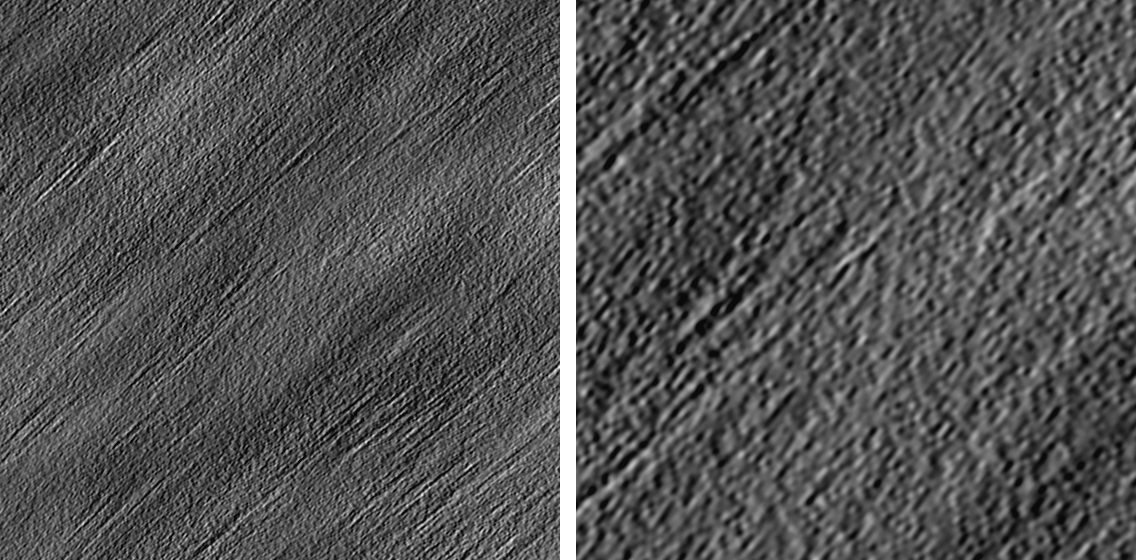
Left: the whole. Right: its middle third, enlarged.
Write a Shadertoy shader that draws this texture.

```glsl
// Dark grey brushed stone: fine embossed grain crossed by diagonal scratches.

const float STROKE_ANGLE = 0.735;
const float GRAIN_TURN = 0.2;
const float RELIEF_STEP = 0.0043;
const float BASE_GREY = 0.326;

float hash(vec2 cell, float seed) {
    uvec3 q = uvec3(ivec3(vec3(cell, seed)));
    uint h = q.x * 1664525u ^ q.y * 22695477u ^ q.z * 69069u;
    h = (h ^ (h >> 16)) * 73244475u;
    h = (h ^ (h >> 15)) * 73244475u;
    h ^= h >> 16;
    return float(h & 65535u) / 65535.0;
}

// One row of smooth signed noise, shifted so that rows never line up.
float rowNoise(float x, float row, float seed) {
    x += 37.0 * hash(vec2(row, 5.0), seed);
    float cell = floor(x);
    float blend = smoothstep(0.0, 1.0, x - cell);
    return 2.0 * mix(hash(vec2(cell, row), seed),
                     hash(vec2(cell + 1.0, row), seed), blend) - 1.0;
}

float noise(vec2 p, float seed) {
    float row = floor(p.y);
    float blend = smoothstep(0.0, 1.0, p.y - row);
    return mix(rowNoise(p.x, row, seed), rowNoise(p.x, row + 1.0, seed), blend);
}

vec2 rotate(vec2 p, float angle) {
    float c = cos(angle), s = sin(angle);
    return vec2(c * p.x + s * p.y, c * p.y - s * p.x);
}

// Surface height: x runs along the strokes, y across them.
float surfaceHeight(vec2 p, float scratchDepth, float grainDepth) {
    vec2 turned = rotate(p, GRAIN_TURN);
    float grain = 0.80 * noise(turned * vec2(210.0, 300.0), 1.0)
                + 0.55 * noise(p * vec2(95.0, 250.0), 2.0);
    float scratches = 0.75 * noise(p * vec2(13.0, 215.0), 3.0)
                    + 0.60 * noise(p * vec2(24.0, 165.0), 4.0);
    return grainDepth * grain + scratchDepth * scratches;
}

void mainImage(out vec4 fragColor, in vec2 fragCoord) {
    vec2 uv = fragCoord / iResolution.y;
    vec2 stroke = rotate(uv, STROKE_ANGLE);

    // Slight bending of the strokes
    stroke.y += 0.018 * noise(stroke * vec2(2.5, 2.5), 6.0);

    // Patches where scratches or grain dominate
    float patches = noise(stroke * vec2(4.0, 16.0), 7.0)
                  + 0.8 * noise(stroke * vec2(8.0, 50.0), 8.0);
    float scratchDepth = mix(0.05, 0.36, smoothstep(-0.4, 1.0, patches));
    float grainDepth = 0.205 + 0.06 * noise(stroke * vec2(6.0, 11.0), 9.0);

    // Relief lit from the side
    vec2 lightStep = rotate(vec2(RELIEF_STEP, 0.0), STROKE_ANGLE);
    float relief = surfaceHeight(stroke + lightStep, scratchDepth, grainDepth)
                 - surfaceHeight(stroke, scratchDepth, grainDepth);

    // Broad cloudy tone, drawn out along the strokes
    float tone = 0.065 * noise(stroke * vec2(3.0, 5.0), 10.0)
               + 0.050 * noise(stroke * vec2(6.0, 20.0), 11.0)
               + 0.045 * noise(stroke * vec2(9.0, 70.0), 12.0);

    float grey = clamp(BASE_GREY + tone + relief, 0.04, 0.9);
    fragColor = vec4(vec3(grey), 1.0);
}
```
